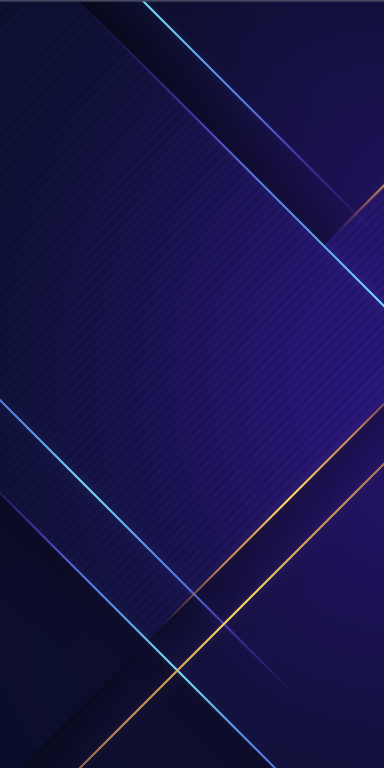
Give the GLSL for this background, as a Shadertoy shader.

```glsl
// Dark violet backdrop of overlapping diagonal panels, trimmed with thin lights.
// Diagonal coordinates x+y and x-y place the panels, shadows and pinstripes;
// each light is a thin beam that cools and fades away from its brightest point.

// Adds a beam; offset is the distance across it, k the scaled distance along it
void addBeam(inout vec3 color, float offset, float k, vec3 core, vec3 body, vec3 tail) {
    float pixel = 1.0 / iResolution.x;
    float d = abs(offset) * 0.7071;
    vec3 light = mix(core, body, smoothstep(0.0, 0.55, k));
    light = mix(light, tail, smoothstep(0.5, 1.0, k));
    float fade = 1.0 - smoothstep(0.75, 1.5, k);
    float line = 1.0 - smoothstep(0.0028 - 0.5 * pixel, 0.0028 + 0.5 * pixel, d);
    color = mix(color, light, line * fade * 0.9);
    color += light * exp(-d * 90.0) * fade * 0.06;
}

void coolBeam(inout vec3 color, float offset, float k) {
    addBeam(color, offset, k, vec3(0.45, 0.85, 0.95), vec3(0.34, 0.52, 0.88), vec3(0.30, 0.22, 0.70));
}

void goldBeam(inout vec3 color, float offset, float k) {
    addBeam(color, offset, k, vec3(1.0, 0.84, 0.38), vec3(0.80, 0.58, 0.33), vec3(0.62, 0.40, 0.32));
}

// Soft-edged step, one pixel wide
float edge(float d) {
    return clamp(d * iResolution.x * 0.7071 + 0.5, 0.0, 1.0);
}

void mainImage(out vec4 fragColor, in vec2 fragCoord) {
    vec2 p = fragCoord / iResolution.xy * vec2(1.0, 2.0);
    float sum = p.x + p.y;
    float diff = p.x - p.y;

    // Violet glow from the right side over navy
    vec2 fromGlow = (p - vec2(1.02, 1.02)) * vec2(1.12, 0.95);
    float glow = exp(-1.3 * dot(fromGlow, fromGlow));
    vec3 color = mix(vec3(0.04, 0.06, 0.165), vec3(0.155, 0.085, 0.46), glow);

    // Large central panel and the small one at the right edge
    float mainPanel = edge(sum - 0.716) * edge(2.203 - sum) * edge(0.052 - diff);
    float sidePanel = edge(sum - 2.203) * edge(diff + 0.517);
    float panel = max(mainPanel, sidePanel);

    // Shadows cast by the panels onto the backdrop
    float shadow = 0.45 * exp(-max(sum - 2.203, 0.0) / 0.13) * edge(sum - 2.203);
    shadow = max(shadow, 0.35 * exp(-max(0.716 - sum, 0.0) / 0.20) * edge(0.716 - sum));
    shadow = max(shadow, 0.35 * exp(-max(diff - 0.052, 0.0) / 0.10) * edge(diff - 0.052));
    color *= mix((1.0 - shadow) * 0.92, 1.0, panel);

    // Faint pinstripes on the panels
    float stripe = smoothstep(-0.5, 0.5, sin(diff * 6.2832 / 0.026));
    color *= 1.0 + panel * (stripe - 0.5) * 0.13;

    // Descending cool lights
    coolBeam(color, sum - 2.370, abs(p.x - 0.38) / 0.42);
    coolBeam(color, sum - 2.203, abs(p.x - 1.02) / 0.55);
    coolBeam(color, sum - 0.958, abs(p.x - 0.23) / 0.38);
    coolBeam(color, sum - 0.716, abs(p.x - 0.463) / 0.38);

    // Ascending gold lights
    goldBeam(color, diff - 0.052, abs(p.x - 0.755) / 0.24);
    goldBeam(color, diff - 0.208, abs(p.x - 0.62) / 0.46);
    goldBeam(color, diff + 0.517, abs(p.x - 1.12) / 0.175);

    // Pale hairline along the top
    color = mix(color, vec3(0.27, 0.28, 0.38), smoothstep(1.993, 1.998, p.y));
    fragColor = vec4(color, 1.0);
}
```
